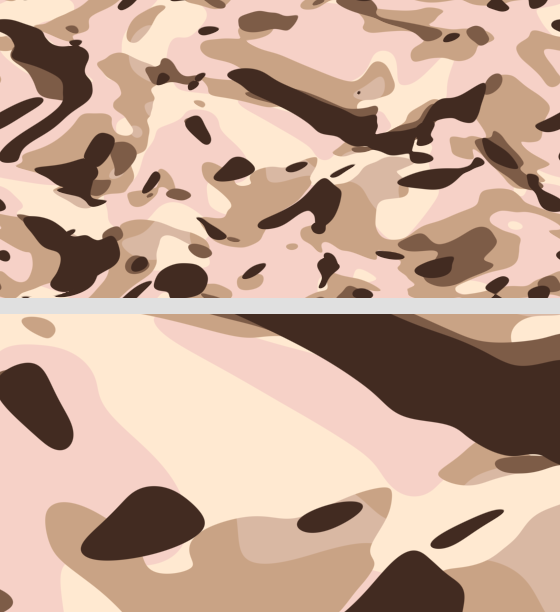
Top, the full canvas; bottom, a detail of the centre.
Reproduce this pattern procedurally as a WebGL 1 fragment shader.

```glsl
precision highp float;
// Seamless desert camouflage: pink ground with cream, tan, brown and dark blobs.
// Each colour is a thresholded, skewed gradient noise that wraps at the canvas
// edges; one shared warp bends all layers so that their outlines flow together.

uniform vec2 u_resolution;

// Cuts are in standard deviations of the noise: higher means less area.
#define DARK_CUT 1.1
#define SPOT_CUT 1.8
#define BROWN_CUT 1.3
#define TAN_CUT 0.32
#define CREAM_CUT 0.4
#define FADE_STEP 0.8    // how far above CREAM_CUT the tan looks faded
#define DETAIL 0.45      // weight of the finer octave
#define WARP 0.1         // bending, as a share of the canvas
#define EDGE 0.8         // half width of the smoothed edge, in pixels

const float NOISE_SIGMA = 0.2157;  // standard deviation of gradientNoise

const vec3 PINK  = vec3(0.965, 0.82, 0.78);
const vec3 CREAM = vec3(1.0, 0.915, 0.82);
const vec3 TAN   = vec3(0.79, 0.64, 0.52);
const vec3 FADED = vec3(0.85, 0.72, 0.64);
const vec3 BROWN = vec3(0.49, 0.36, 0.28);
const vec3 DARK  = vec3(0.26, 0.17, 0.13);

// Unit gradient of a lattice cell; the cell index wraps on the sheared lattice.
vec2 cellGradient(vec2 cell, vec2 period, float skew, float seed) {
  cell -= floor((cell.x + 0.5) / period.x) * vec2(period.x, -skew);
  cell.y -= floor((cell.y + 0.5) / period.y) * period.y;
  float h = fract(sin(dot(cell, vec2(127.1, 311.7)) + seed * 74.7) * 43758.5);
  return vec2(cos(6.28319 * h), sin(6.28319 * h));
}

// Tiling gradient noise; a positive whole skew tilts it up to the right.
float gradientNoise(vec2 uv, vec2 period, float skew, float seed) {
  vec2 p = uv * period - vec2(0.0, skew * uv.x);
  vec2 cell = floor(p);
  vec2 f = p - cell;
  vec2 w = f * f * f * (f * (f * 6.0 - 15.0) + 10.0);
  vec2 dx = vec2(1.0, 0.0);
  vec2 dy = vec2(0.0, 1.0);
  float a = dot(cellGradient(cell, period, skew, seed), f);
  float b = dot(cellGradient(cell + dx, period, skew, seed), f - dx);
  float c = dot(cellGradient(cell + dy, period, skew, seed), f - dy);
  float d = dot(cellGradient(cell + 1.0, period, skew, seed), f - 1.0);
  return mix(mix(a, b, w.x), mix(c, d, w.x), w.y);
}

// Two octaves leaning opposite ways, scaled to unit deviation.
float blobs(vec2 uv, vec2 period, float skew, float seed) {
  float coarse = gradientNoise(uv, period, skew, seed);
  float fine = gradientNoise(uv, 2.0 * period, -2.0 * skew, seed + 0.5);
  return (coarse + DETAIL * fine) / (NOISE_SIGMA * sqrt(1.0 + DETAIL * DETAIL));
}

// Signed heights of the dark, brown, tan and cream layers; positive is inside.
vec4 layerHeights(vec2 uv) {
  vec2 bend = vec2(gradientNoise(uv, vec2(4.0, 3.0), 0.0, 1.0),
                   1.5 * gradientNoise(uv, vec2(4.0, 3.0), 0.0, 2.0));
  uv += WARP * bend;

  float dark = blobs(uv, vec2(6.0, 5.0), -4.0, 3.0);
  float spot = gradientNoise(uv, vec2(11.0, 12.0), 4.0, 4.0) / NOISE_SIGMA;
  float brown = blobs(uv, vec2(8.0, 7.0), 2.0, 5.0);
  float tan1 = blobs(uv, vec2(7.0, 7.0), 3.0, 6.0);
  float cream = blobs(uv, vec2(5.0, 4.0), 2.0, 7.0);

  // Brown gathers beside dark, and tan gathers around brown.
  return vec4(max(dark - DARK_CUT, spot - SPOT_CUT),
              0.5 * dark + 0.87 * brown - BROWN_CUT,
              0.35 * brown + 0.94 * tan1 - TAN_CUT,
              cream - CREAM_CUT);
}

void main() {
  vec2 pixel = 1.0 / u_resolution;
  vec2 uv = gl_FragCoord.xy * pixel;

  // Height change per pixel turns heights into edge distances.
  vec4 height = layerHeights(uv);
  vec4 slopeX = layerHeights(uv + vec2(pixel.x, 0.0)) - height;
  vec4 slopeY = layerHeights(uv + vec2(0.0, pixel.y)) - height;
  vec4 slope = sqrt(slopeX * slopeX + slopeY * slopeY) + 0.0001;
  vec4 cover = smoothstep(-EDGE, EDGE, height / slope);
  float fade = smoothstep(-EDGE, EDGE, (height.w - FADE_STEP) / slope.w);

  // Stack the layers from the ground up.
  vec3 color = mix(PINK, CREAM, cover.w);
  color = mix(color, mix(TAN, FADED, fade), cover.z);
  color = mix(color, BROWN, cover.y);
  color = mix(color, DARK, cover.x);
  gl_FragColor = vec4(color, 1.0);
}
```
